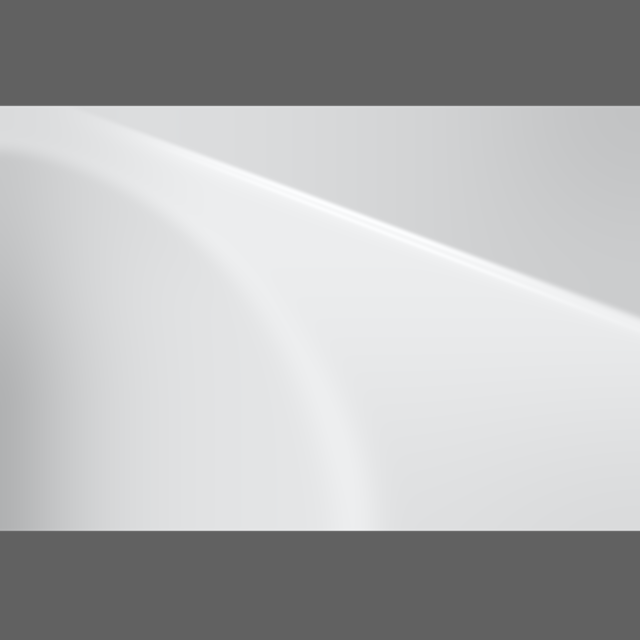
Give the GLSL for this background, as a WebGL 2 fragment shader.

```glsl
#version 300 es
precision highp float;

#define FRAME_GREY vec3(0.38)
#define TINT vec3(-0.004, 0.0, 0.004)
#define BAND_BOTTOM 0.1705
#define BAND_TOP 0.8345
#define RIDGE_START 0.875
#define RIDGE_SLOPE -0.373
#define ARC_CENTER vec2(0.0, 0.17)
#define ARC_RADII vec2(0.56, 0.598)
#define ARC_POWER 1.7

uniform vec2 u_resolution;
out vec4 fragColor;

float bell(float d, float width) {
    return exp(-d * d / (width * width));
}

// Approximate signed distance to the superellipse, negative inside
float arcDistance(vec2 p) {
    vec2 q = max(abs(p - ARC_CENTER) / ARC_RADII, vec2(1e-4));
    float r = pow(pow(q.x, ARC_POWER) + pow(q.y, ARC_POWER), 1.0 / ARC_POWER);
    vec2 gradient = pow(q / r, vec2(ARC_POWER - 1.0)) / ARC_RADII;
    return (r - 1.0) / length(gradient);
}

// Shaded hollow beneath the arc, darkest at the left
float hollowShade(vec2 p) {
    float leftShadow = 0.18 * exp(-pow(p.x / 0.135, 1.5));
    leftShadow *= mix(1.0, 0.4, smoothstep(0.35, 0.75, p.y));
    return 0.875 + 0.05 * p.x - leftShadow - 0.02 * smoothstep(0.5, 0.75, p.y);
}

// Pale sheet between the arc and the ridge
float sheetShade(vec2 p) {
    float shade = 0.93 - 0.055 * smoothstep(0.65, 0.12, p.y);
    shade -= 0.02 * smoothstep(0.6, 1.0, p.x) * smoothstep(0.5, 0.15, p.y);
    return shade - 0.07 * smoothstep(0.36, 0.0, p.x);
}

// Grey plane above the ridge, darker toward the upper right
float upperShade(vec2 p) {
    float shade = 0.865 - 0.065 * smoothstep(0.25, 1.0, p.x);
    shade -= 0.035 * smoothstep(0.65, 1.0, p.x) * smoothstep(0.55, 0.83, p.y);
    return shade - 0.015 * smoothstep(0.2, 0.0, p.x);
}

void main() {
    vec2 p = gl_FragCoord.xy / u_resolution;
    float pixel = 1.0 / u_resolution.y;

    // Soft arc that widens as it descends
    float arc = arcDistance(p);
    float arcWidth = mix(0.048, 0.018, smoothstep(0.2, 0.75, p.y));
    float shade = mix(hollowShade(p), sheetShade(p), smoothstep(-arcWidth, arcWidth, arc));
    float arcGlow = mix(0.04, 0.012, smoothstep(0.25, 0.65, p.y));
    shade += arcGlow * bell(arc, arcWidth * 0.9);

    // Straight ridge with a broad glow and two fine highlights
    float ridge = p.y - RIDGE_START - RIDGE_SLOPE * p.x;
    float ridgeFade = smoothstep(0.15, 0.5, p.x) * (1.0 - 0.75 * smoothstep(0.65, 1.0, p.x));
    float ridgeSoftness = mix(0.006, 0.011, smoothstep(0.6, 1.0, p.x));
    shade += 0.022 * smoothstep(0.05, 0.3, p.x) * bell(ridge + 0.012, 0.018);
    shade = mix(shade, upperShade(p), smoothstep(-ridgeSoftness, ridgeSoftness, ridge));
    shade += 0.06 * ridgeFade * bell(ridge + 0.002, 0.005);
    shade += 0.035 * ridgeFade * bell(ridge + 0.008 + 0.011 * p.x, 0.004);

    // Thin light rims and the flat frame
    float inset = min(p.y - BAND_BOTTOM, BAND_TOP - p.y);
    shade += 0.03 * bell(inset - 0.001, 0.0018);
    vec3 color = mix(FRAME_GREY, vec3(shade) + TINT, smoothstep(-pixel, pixel, inset));
    fragColor = vec4(clamp(color, 0.0, 1.0), 1.0);
}
```
